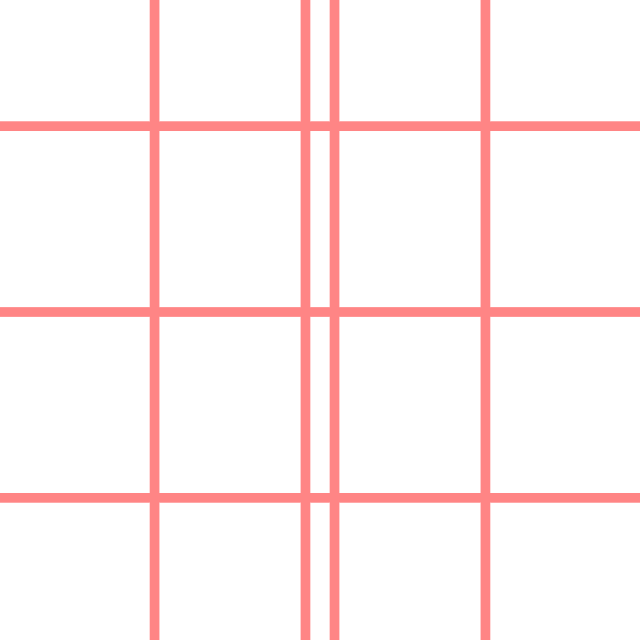
Give the GLSL for this pattern, as a Shadertoy shader.

```glsl
// Coral grid on white: evenly spaced rows crossed by mirrored pairs of columns.

// Coverage of a line whose centre lies at the given distance.
float lineCoverage(float dist, float pixel) {
    return clamp((0.0076 - dist) / pixel + 0.5, 0.0, 1.0);
}

void mainImage(out vec4 fragColor, in vec2 fragCoord) {
    vec2 uv = fragCoord / iResolution.xy;
    vec2 pixel = 1.0 / iResolution.xy;

    // Columns: an inner and an outer pair, mirrored about the centre
    float side = abs(uv.x - 0.5);
    float columnDist = min(abs(side - 0.0227), abs(side - 0.2585));

    // Rows: one line in the middle of each repeat
    float rowDist = abs(fract((uv.y - 0.5125) / 0.2904 + 0.5) - 0.5) * 0.2904;

    float ink = max(lineCoverage(columnDist, pixel.x), lineCoverage(rowDist, pixel.y));
    fragColor = vec4(mix(vec3(1.0), vec3(1.0, 0.52, 0.52), ink), 1.0);
}
```
